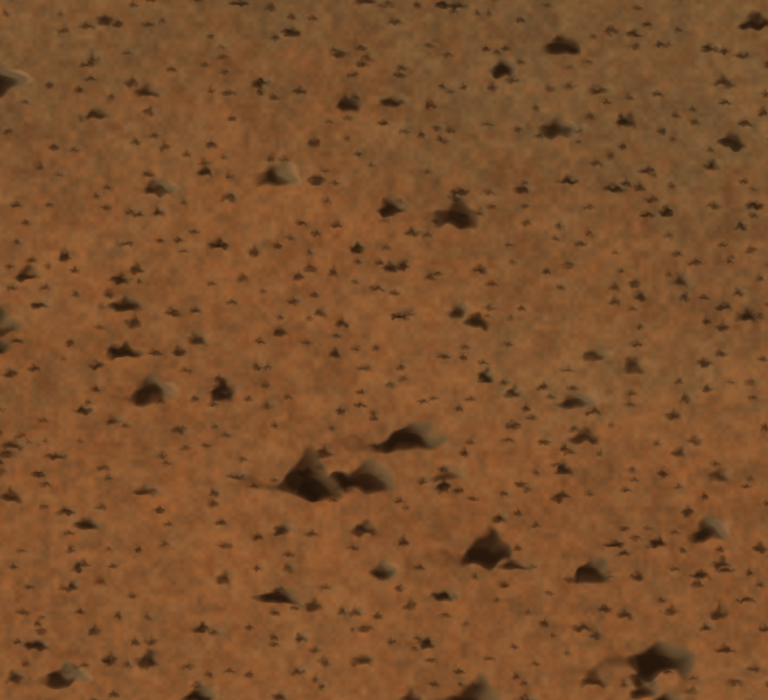
Give the GLSL for this texture, as a WebGL 1 fragment shader.

```glsl
precision highp float;

uniform vec2 u_resolution;

#define SOIL_WARM vec3(0.515, 0.325, 0.178)
#define SOIL_OLIVE vec3(0.472, 0.330, 0.193)
#define SHADOW vec3(0.130, 0.075, 0.035)
#define STONE vec3(0.390, 0.310, 0.200)
#define PALE vec3(0.640, 0.480, 0.320)
#define GRAIN_SIZE 0.013
#define GRAIN_CONTRAST 0.17
#define BLUR 0.0055

vec2 hash2(vec2 p) {
  vec3 a = fract(p.xyx * vec3(0.1031, 0.1030, 0.0973));
  a += dot(a, a.yzx + 33.33);
  return fract((a.xx + a.yz) * a.zy);
}

// Two independent channels of smooth value noise
vec2 noise2(vec2 p) {
  vec2 i = floor(p);
  vec2 f = fract(p);
  f = f * f * (3.0 - 2.0 * f);
  vec2 low = mix(hash2(i), hash2(i + vec2(1.0, 0.0)), f.x);
  vec2 high = mix(hash2(i + vec2(0.0, 1.0)), hash2(i + 1.0), f.x);
  return mix(low, high, f.y);
}

vec2 fbm2(vec2 p) {
  vec2 sum = vec2(0.0);
  float amplitude = 0.5;
  for (int i = 0; i < 4; i++) {
    sum += amplitude * noise2(p);
    p = p * 2.03 + 17.7;
    amplitude *= 0.5;
  }
  return sum / 0.9375;
}

vec3 soil(vec2 p) {
  vec2 patches = fbm2(p * vec2(2.5, 4.5) + 40.0) - 0.5;
  float olive = smoothstep(0.35, 1.05, p.y + 0.9 * patches.x);
  vec3 color = mix(SOIL_WARM, SOIL_OLIVE, olive);

  // Grain varies in brightness and slightly between red and green
  vec2 coarse = noise2(p / GRAIN_SIZE + 9.0) - 0.5;
  vec2 fine = noise2(p / GRAIN_SIZE * 2.1 + 80.0) - 0.5;
  vec2 clumps = noise2(p / GRAIN_SIZE * 0.4 + 150.0) - 0.5;
  float light = coarse.x + 0.6 * fine.x + 0.6 * clumps.x;
  float tint = coarse.y + 0.5 * clumps.y;
  color *= 1.0 + GRAIN_CONTRAST * light + 0.15 * patches.y;
  return color + tint * vec3(0.022, -0.014, -0.020);
}

// Soft coverage from a signed distance in canvas units
float cover(float d) {
  return smoothstep(BLUR, -BLUR, d);
}

// One stone lit from the right, with local position q in radii
vec3 stone(vec3 color, vec2 q, float radius, float kind, float strength) {
  // Thin shadow trailing left, on larger stones only
  float trail = smoothstep(-4.5, -0.5, q.x) * smoothstep(0.3, -0.4, q.x);
  trail *= smoothstep(0.35, 0.0, abs(q.y + 0.3));
  color *= 1.0 - 0.3 * trail * smoothstep(0.018, 0.035, radius);

  // Sunlit rim on the right
  float rim = cover((length((q - vec2(0.65, 0.1)) * vec2(1.3, 1.1)) - 0.7) * radius);
  color = mix(color, PALE, rim * strength * 0.65 * smoothstep(0.35, 0.9, kind));

  // Peaked body with a flat foot, dark at the lower left
  float slope = abs(q.x) * 0.75 + q.y * 0.65 - 0.75;
  float body = max(max(length(q) - 1.0, slope), -q.y - 0.55);
  float lit = smoothstep(-0.25, 0.85, q.x + 0.65 * q.y + 0.9 * (kind - 0.5));
  vec3 face = mix(SHADOW, STONE, lit);
  color = mix(color, face, cover(body * radius) * strength);

  // Shadow pooled at the foot
  float pool = length((q - vec2(-0.4, -0.3)) * vec2(0.9, 1.8)) - 0.8;
  return mix(color, SHADOW, cover(pool * radius) * strength * (0.9 - 0.5 * kind));
}

vec3 scatter(vec3 color, vec2 p, float cell, float density, float size, float strength, float seed) {
  vec2 home = floor(p / cell);
  for (int j = -1; j <= 1; j++) {
    for (int i = -1; i <= 1; i++) {
      vec2 id = home + vec2(float(i), float(j)) + seed;
      vec2 place = hash2(id);
      vec2 trait = hash2(id + 71.3);
      vec2 form = hash2(id + 137.9);
      if (trait.x < density) {
        float radius = size * mix(0.65, 1.3, trait.y * trait.y);
        vec2 q = (p - (id - seed + place) * cell) / radius;
        q += 0.7 * (noise2(q * 1.3 + id * 5.0) - 0.5);
        q *= vec2(mix(0.65, 1.05, form.x), mix(1.25, 0.85, form.x));
        color = stone(color, q, radius, form.y, strength * mix(0.6, 1.0, place.x));
      }
    }
  }
  return color;
}

void main() {
  vec2 p = gl_FragCoord.xy / u_resolution.y;
  vec3 color = soil(p);

  // Pebbles first, then ever larger and rarer stones
  color = scatter(color, p, 0.029, 0.42, 0.0065, 0.55, 11.0);
  color = scatter(color, p, 0.064, 0.38, 0.0120, 0.75, 53.0);
  color = scatter(color, p, 0.150, 0.42, 0.0240, 0.90, 97.0);
  color = scatter(color, p, 0.360, 0.55, 0.0400, 1.00, 31.0);

  gl_FragColor = vec4(clamp(color, 0.0, 1.0), 1.0);
}
```
